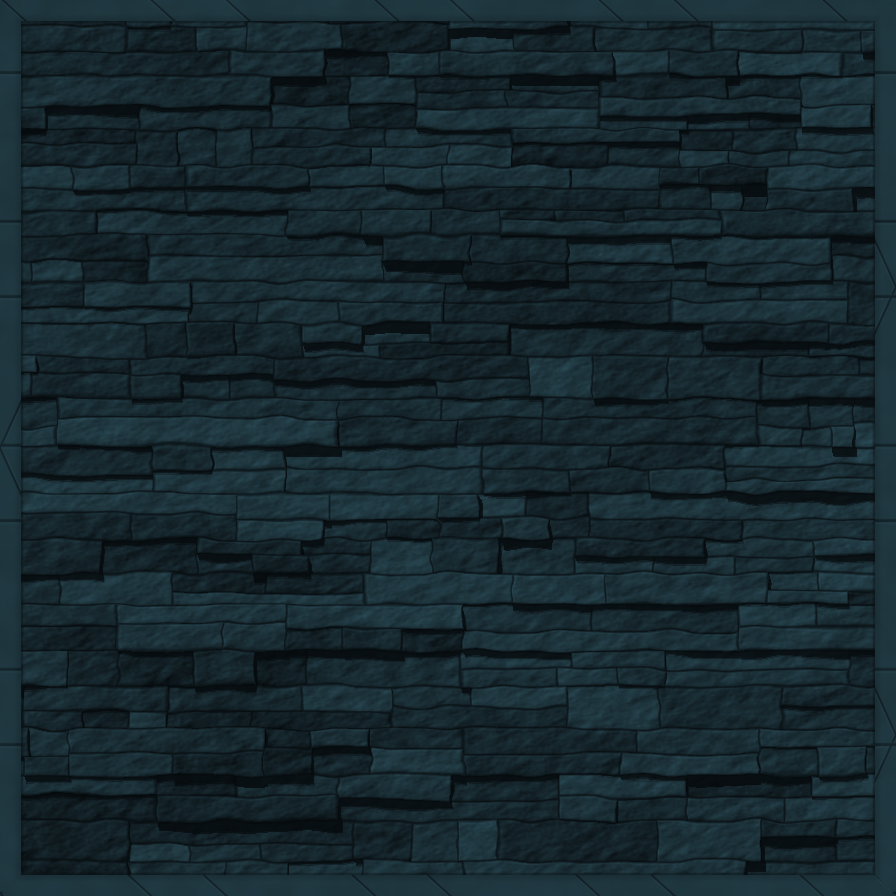
This texture is drawn by a WebGL 1 fragment shader. Its source:

```glsl
precision highp float;
// Dark teal wall of stacked slate in a thin bevelled frame.
// Uneven courses are cut into blocks, then into stones of random depth;
// each stone gets a cleft surface, a lit rim and the shadows of its neighbours.
uniform vec2 u_resolution;

const vec3 SHADOW_TEAL = vec3(0.018, 0.034, 0.043);
const vec3 LIT_TEAL = vec3(0.142, 0.250, 0.288);
const float FRAME_WIDTH = 0.0235;
const float COURSES = 22.0;
const float BLOCKS = 4.5;

struct Stone {
  vec2 id;
  vec4 gap; // distance to the left, right, lower and upper edge
};

float hash(vec2 p) {
  vec3 q = fract(vec3(p.xyx) * 0.1031);
  q += dot(q, q.yzx + 33.33);
  return fract((q.x + q.y) * q.z);
}

float noise(vec2 p) {
  vec2 i = floor(p), f = fract(p);
  f = f * f * (3.0 - 2.0 * f);
  return mix(mix(hash(i), hash(i + vec2(1.0, 0.0)), f.x),
             mix(hash(i + vec2(0.0, 1.0)), hash(i + 1.0), f.x), f.y);
}

float fbm(vec2 p) {
  float sum = 0.0, weight = 0.5;
  for (int i = 0; i < 4; i++) {
    sum += weight * noise(p);
    p = mat2(1.6, 0.9, -0.9, 1.6) * p + 17.3;
    weight *= 0.55;
  }
  return sum;
}

// Edge of an uneven row of cells
float cellEdge(float i, float seed) {
  return i + 0.55 * (hash(vec2(i, seed)) - 0.5);
}

// Index of the uneven cell, distance to its start and to its end
vec3 unevenCell(float t, float seed) {
  float i = floor(t);
  if (t < cellEdge(i, seed)) i -= 1.0;
  else if (t > cellEdge(i + 1.0, seed)) i += 1.0;
  return vec3(i, t - cellEdge(i, seed), cellEdge(i + 1.0, seed) - t);
}

// Cuts a cell into unequal parts: index, distance to start and to end
vec3 cutCell(vec3 cell, float parts, float bend) {
  float size = cell.y + cell.z;
  float t = clamp(cell.y / size, 0.0, 0.9999);
  t = (t + bend * t * (1.0 - t)) * parts;
  return vec3(floor(t), vec2(fract(t), 1.0 - fract(t)) * size / parts);
}

Stone findStone(vec2 p) {
  vec3 course = unevenCell(p.y * COURSES, 3.0);
  vec3 block = unevenCell(p.x * BLOCKS + 9.0 * hash(vec2(course.x, 5.0)), course.x + 40.0);
  vec2 key = vec2(course.x, block.x);
  float layers = max(1.0, floor((course.y + course.z) * 1.8 + hash(key + 11.0)));
  vec3 layer = cutCell(course, layers, hash(key + 23.0) - 0.5);
  key.x = key.x * 4.0 + layer.x;
  float pieces = 1.0 + floor(hash(key + 31.0) * 2.9);
  vec3 piece = cutCell(block, pieces, 1.2 * hash(key + 47.0) - 0.6);
  key.y = key.y * 4.0 + piece.x;
  return Stone(key, vec4(piece.yz / BLOCKS, layer.yz / COURSES));
}

float stoneDepth(vec2 id) {
  return hash(id + 71.0);
}

// Shadow cast by deeper stones towards the upper left
float castShadow(vec2 p, float depth) {
  float shade = 0.0;
  for (int i = 1; i <= 8; i++) {
    float reach = float(i);
    float blocker = stoneDepth(findStone(p + vec2(-0.0005, 0.0015) * reach).id);
    shade = max(shade, smoothstep(0.0, 0.22, blocker - depth - 0.075 * reach));
  }
  return shade;
}

float wallLight(vec2 p) {
  vec2 ragged = vec2(noise(p * 85.0), noise(p * vec2(32.0, 75.0) + 50.0)) - 0.5;
  vec2 q = p + ragged * vec2(0.004, 0.006);
  Stone s = findStone(q);
  float depth = stoneDepth(s.id);
  // Slanted cleft surface, embossed by the light from above
  vec2 cleft = mat2(1.0, -0.35, 0.3, 1.0) * p * vec2(48.0, 95.0) + 30.0 * hash(s.id);
  float rough = fbm(cleft);
  float emboss = rough - fbm(cleft + vec2(-0.12, 0.3));
  float light = 0.57 + 0.42 * (hash(s.id + 5.0) - 0.5) + 0.24 * (noise(p * 4.0) - 0.5);
  light += 0.40 * (rough - 0.45) + 0.55 * emboss + 0.10 * (noise(p * 330.0) - 0.5);
  // Lit rim, dark joint and cast shadow
  float rim = 1.0 - smoothstep(0.001, 0.0045, min(s.gap.w, s.gap.x));
  light += 0.20 * rim * depth;
  float joint = min(min(s.gap.x, s.gap.y), min(s.gap.z, s.gap.w));
  light *= mix(0.38, 1.0, smoothstep(0.0, 0.0024, joint));
  light *= mix(0.80, 1.0, smoothstep(0.0, 0.006, s.gap.z));
  return light * (1.0 - 0.80 * castShadow(q, depth));
}

// Signed distance to the nearest line of a repeat
float repeatLine(float t, float period, float start) {
  return mod(t - start + 0.5 * period, period) - 0.5 * period;
}

float frameLight(vec2 p, float inset) {
  vec2 side = min(p, 1.0 - p);
  bool upright = side.x < side.y;
  // Square joints on the sides, slanted ones above and below
  float along = upright ? p.y : p.x + (p.y - step(0.5, p.y)) * 1.1;
  float first = repeatLine(along, 0.25, 0.003);
  float second = repeatLine(along, 0.25, 0.169);
  float joint = abs(first) < abs(second) ? first : second;
  if (upright) {
    float middle = p.x < 0.5 ? 0.5 : 0.18;
    float chevron = abs(repeatLine(p.y, p.x < 0.5 ? 1.0 : 0.5, middle)) - inset * 2.2;
    if (abs(chevron) < abs(joint)) joint = chevron * 0.6;
  }
  float light = 0.83 + 0.14 * (fbm(p * 35.0) - 0.5);
  light -= 0.35 * (1.0 - smoothstep(0.0006, 0.0026, abs(joint)));
  light += 0.10 * (1.0 - smoothstep(0.0, 0.002, abs(joint + 0.003)));
  return light - 0.12 * smoothstep(0.6, 1.0, inset / FRAME_WIDTH);
}

void main() {
  vec2 p = gl_FragCoord.xy / u_resolution;
  vec2 side = min(p, 1.0 - p);
  float inset = min(side.x, side.y);
  float blur = 0.75 / min(u_resolution.x, u_resolution.y);
  float inside = smoothstep(FRAME_WIDTH - blur, FRAME_WIDTH + blur, inset);
  float wall = wallLight(p) * mix(0.55, 1.0, smoothstep(0.0, 0.004, inset - FRAME_WIDTH));
  float light = mix(frameLight(p, inset), wall, inside);
  gl_FragColor = vec4(mix(SHADOW_TEAL, LIT_TEAL, clamp(light, 0.0, 1.15)), 1.0);
}
```
